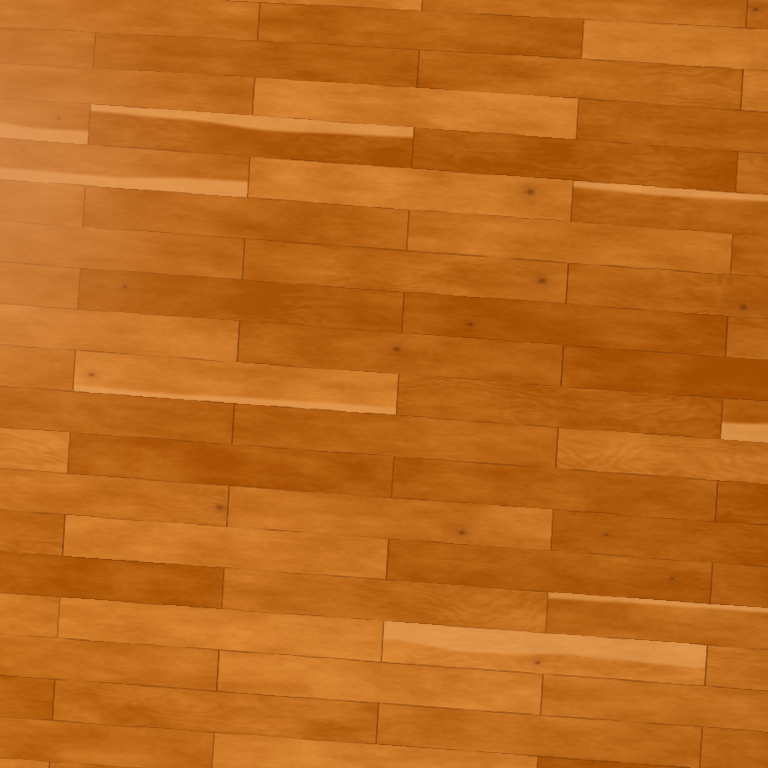
Give the GLSL for this texture, as a three.js fragment shader.

```glsl
varying vec2 vUv;

const vec2 PLANK_SIZE = vec2(0.4235, 0.0538);
const vec2 FLOOR_SHIFT = vec2(-0.298, -0.34);
const vec2 FLOOR_SKEW = vec2(0.062, -0.074);
const vec3 DARK_OAK = vec3(0.635, 0.305, 0.01);
const vec3 LIGHT_OAK = vec3(0.82, 0.495, 0.18);
const vec3 SAPWOOD = vec3(0.87, 0.58, 0.29);
const vec3 KNOT_BROWN = vec3(0.40, 0.17, 0.02);
const vec3 SEAM_BROWN = vec3(0.44, 0.20, 0.02);
const vec3 GLOW_PINK = vec3(0.87, 0.59, 0.37);

float hash(vec2 p) {
  vec3 q = fract(vec3(p.xyx) * 0.1031);
  q += dot(q, q.yzx + 33.33);
  return fract((q.x + q.y) * q.z);
}

float noise(vec2 p) {
  vec2 cell = floor(p);
  vec2 f = fract(p);
  f = f * f * (3.0 - 2.0 * f);
  float low = mix(hash(cell), hash(cell + vec2(1.0, 0.0)), f.x);
  float high = mix(hash(cell + vec2(0.0, 1.0)), hash(cell + vec2(1.0)), f.x);
  return mix(low, high, f.y);
}

float fbm(vec2 p) {
  float sum = 0.0;
  float weight = 0.5;
  for (int i = 0; i < 4; i++) {
    sum += weight * noise(p);
    p = p * 2.03 + 17.3;
    weight *= 0.5;
  }
  return sum / 0.9375;
}

// Skewed floor coordinates: x along the planks, y counting rows downwards
vec2 floorCoords(vec2 uv) {
  vec2 p = vec2(uv.x, 1.0 - uv.y);
  p.y -= 0.020 * (1.0 - p.x) * (1.0 - smoothstep(0.0, 0.16, p.y));
  p += FLOOR_SKEW * p.yx;
  vec2 grid = p / PLANK_SIZE + FLOOR_SHIFT;
  grid.x -= 0.5 * mod(floor(grid.y), 2.0);
  return grid;
}

// Brightness change from streaks, clouds and arched growth rings
float grain(vec2 q, vec2 seed, float figure) {
  float streak = fbm(q * vec2(13.0, 110.0) + seed) - 0.5;
  float fibre = noise(q * vec2(150.0, 420.0) + seed) - 0.5;
  float cloud = fbm(q * vec2(15.0, 36.0) + seed + 31.0) - 0.5;
  float field = q.y * 60.0 + 8.0 * fbm(q * vec2(9.0, 26.0) + seed + 67.0);
  float rings = sin(field * 6.2832) * smoothstep(0.35, 0.65, noise(q * vec2(9.0, 20.0) + seed));
  return 0.34 * streak + 0.14 * fibre + 0.75 * cloud + figure * rings;
}

// Pale band with a wavy inner border along one long side
float sapwoodBand(vec2 p, vec2 id) {
  float side = step(0.45, hash(id + 5.7));
  float edge = mix(p.y, 1.0 - p.y, side);
  float depth = mix(0.06, 0.48, hash(id + 8.3));
  depth *= 0.6 + 0.8 * noise(vec2(p.x * 3.5, hash(id) * 40.0));
  return step(0.89, hash(id + 2.9)) * (1.0 - smoothstep(depth - 0.06, depth + 0.05, edge));
}

float knot(vec2 q, vec2 id) {
  vec2 centre = PLANK_SIZE * vec2(hash(id + 11.1), mix(0.2, 0.8, hash(id + 14.6)));
  float radius = mix(0.002, 0.005, hash(id + 19.2));
  vec2 offset = (q - centre) * vec2(0.9, 1.4);
  float wobble = 0.5 + noise(q * 300.0 + id);
  float core = exp(-dot(offset, offset) / (radius * radius * wobble));
  float halo = exp(-dot(offset, offset) / (radius * radius * 14.0));
  return step(0.70, hash(id + 23.8)) * (0.5 * core + 0.16 * halo);
}

float seamLine(float coord, float size, float halfWidth) {
  float distanceToSeam = min(coord, 1.0 - coord) * size;
  return 1.0 - smoothstep(halfWidth * 0.4, halfWidth * 1.8, distanceToSeam);
}

vec3 plankColour(vec2 p, vec2 id, float shade) {
  vec2 q = p * PLANK_SIZE;
  vec2 seed = 60.0 * vec2(hash(id + 3.1), hash(id + 7.4));
  float figure = 0.08 * smoothstep(0.45, 0.9, hash(id + 28.5));
  float tone = mix(0.06, 0.90, hash(id + 41.0)) + shade;
  float texture = grain(q, seed, figure);
  vec3 wood = mix(DARK_OAK, LIGHT_OAK, clamp(tone + texture, 0.0, 1.15));
  wood = mix(wood, SAPWOOD + 0.08 * texture, 0.9 * sapwoodBand(p, id));
  return mix(wood, KNOT_BROWN, knot(q, id));
}

// Soft reflection at the upper left and a slight fall-off to the right
vec3 lightFloor(vec3 colour, vec2 uv) {
  vec2 offset = (uv - vec2(-0.03, 0.78)) / vec2(0.24, 0.27);
  colour *= mix(1.03, 0.985, uv.x);
  return mix(colour, GLOW_PINK, 0.62 * exp(-dot(offset, offset)));
}

void main() {
  vec2 grid = floorCoords(vUv);
  vec2 id = floor(grid) + 20.0;
  vec2 p = fract(grid);
  float shade = 0.35 * (fbm(vUv * 3.5 + 9.0) - 0.5);
  vec3 colour = plankColour(p, id, shade);

  // Faint broken seams between rows, firmer joints at plank ends
  float wear = smoothstep(0.3, 0.8, noise(vec2(grid.x * 14.0, floor(grid.y + 0.5) * 7.0) + 50.0));
  float rowSeam = seamLine(p.y, PLANK_SIZE.y, 0.0010) * mix(0.06, 0.42, wear);
  float endJoint = seamLine(p.x, PLANK_SIZE.x, 0.0010) * mix(0.30, 0.70, hash(id + 33.0));
  colour = mix(colour, SEAM_BROWN, max(rowSeam, endJoint));

  gl_FragColor = vec4(clamp(lightFloor(colour, vUv), 0.0, 1.0), 1.0);
}
```
